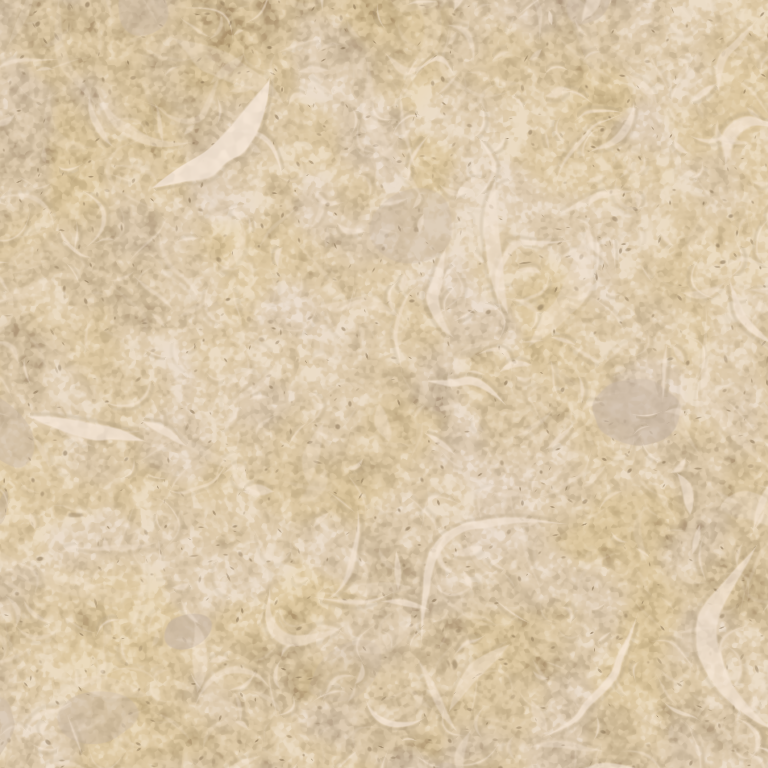
Reproduce this texture procedurally as a three.js fragment shader.

```glsl
varying vec2 vUv;

#define CLOUD_SCALE 3.5
#define GRAIN_SCALE 88.0
#define GRAIN_CONTRAST 0.45
#define SHELL_SCALE 6.0
#define SHELL_DENSITY 0.72
#define PEBBLE_SCALE 5.0
#define PEBBLE_DENSITY 0.36
#define SPECK_SCALE 75.0
#define SPECK_DENSITY 0.13
#define EDGE 0.0018

const vec3 BROWN = vec3(0.68, 0.58, 0.45);
const vec3 TAN = vec3(0.79, 0.71, 0.575);
const vec3 CREAM = vec3(0.87, 0.79, 0.66);
const vec3 PALE = vec3(0.92, 0.86, 0.77);
const vec3 SHELL = vec3(0.945, 0.885, 0.82);
const vec3 PEBBLE = vec3(0.79, 0.72, 0.645);
const vec3 SPECK = vec3(0.52, 0.43, 0.31);

vec4 hash4(vec2 p) {
  vec4 q = fract(p.xyxy * vec4(0.1031, 0.1030, 0.0973, 0.1099));
  q += dot(q, q.wzxy + 33.33);
  return fract((q.xxyz + q.yzzw) * q.zywx);
}

vec2 rotate(vec2 p, float angle) {
  float c = cos(angle), s = sin(angle);
  return vec2(c * p.x + s * p.y, c * p.y - s * p.x);
}

// Smooth cellular noise: random values blended around jittered points
float cellNoise(vec2 p) {
  vec2 base = floor(p);
  float total = 0.0, weights = 0.0;
  for (int j = -1; j <= 1; j++) {
    for (int i = -1; i <= 1; i++) {
      vec2 cell = base + vec2(float(i), float(j));
      vec4 h = hash4(cell);
      vec2 d = p - cell - h.xy;
      float w = exp(-6.0 * dot(d, d));
      total += w * h.z;
      weights += w;
    }
  }
  return total / weights;
}

// Bent, tapering slivers; x is the body, y the shaded rim
vec2 shells(vec2 p, float scale) {
  p = p * scale + scale * 7.3;
  float edge = EDGE * scale;
  vec2 result = vec2(0.0);
  for (int j = -1; j <= 1; j++) {
    for (int i = -1; i <= 1; i++) {
      vec2 cell = floor(p) + vec2(float(i), float(j));
      vec4 place = hash4(cell);
      vec4 form = hash4(cell + 71.7);
      vec2 q = rotate(p - cell - mix(vec2(0.15), vec2(0.85), place.xy), 6.2832 * form.x);
      float halfLength = mix(0.25, 0.75, form.y * form.y);
      float bend = mix(-0.1, 1.2, form.z);
      float thickness = mix(0.03, 0.11, form.w * form.w);
      float along = q.x / halfLength;
      float arc = (q.y + bend * q.x * q.x) / sqrt(1.0 + 4.0 * bend * bend * q.x * q.x);
      float d = abs(arc) - thickness * (1.0 - along * along);
      float opacity = step(place.w, SHELL_DENSITY) * mix(0.2, 0.95, place.z * place.z);
      float inside = 1.0 - smoothstep(-edge, edge, d);
      float rim = (1.0 - smoothstep(0.0, 2.5 * edge, abs(d - 2.0 * edge))) * step(abs(along), 1.0) * step(0.0, arc);
      result = max(result, opacity * vec2(inside, rim));
    }
  }
  return result;
}

// Scattered ovals, used for both pebbles and specks
float ovals(vec2 p, float scale, float density, float minSize, float maxSize) {
  p = p * scale + 13.0;
  float edge = EDGE * scale;
  float mask = 0.0;
  for (int j = -1; j <= 1; j++) {
    for (int i = -1; i <= 1; i++) {
      vec2 cell = floor(p) + vec2(float(i), float(j));
      vec4 place = hash4(cell + 19.4);
      vec4 form = hash4(cell + 53.1);
      vec2 q = rotate(p - cell - place.xy, 3.1416 * form.x);
      float size = mix(minSize, maxSize, form.y);
      q.y *= mix(1.2, 2.8, form.z);
      float shape = 1.0 - smoothstep(-edge, edge, length(q) - size);
      mask = max(mask, shape * step(place.z, density) * mix(0.35, 0.95, form.w));
    }
  }
  return mask;
}

void main() {
  vec2 warp = vec2(cellNoise(vUv * 13.0), cellNoise(vUv * 13.0 + 40.0)) - 0.5;
  vec2 p = vUv + 0.022 * warp;

  // Matrix: broad stains, mottling and fine grain
  float grain = cellNoise(vUv * GRAIN_SCALE) - 0.5;
  float dust = cellNoise(vUv * GRAIN_SCALE * 2.1 + 9.0) - 0.5;
  float tone = 0.61 + 0.14 * (vUv.x - vUv.y);
  tone += 0.42 * (cellNoise(p * CLOUD_SCALE + 5.0) - 0.5);
  tone += 0.28 * (cellNoise(p * 12.0 + 21.0) - 0.5);
  tone += 0.34 * (cellNoise(p * 34.0 + 3.0) - 0.5);
  tone += GRAIN_CONTRAST * (grain + 0.9 * dust);
  vec3 color = mix(BROWN, TAN, smoothstep(0.0, 0.38, tone));
  color = mix(color, CREAM, smoothstep(0.32, 0.72, tone));
  color = mix(color, PALE, smoothstep(0.68, 1.05, tone));
  color += vec3(0.0, 0.015, 0.085) * (cellNoise(p * 15.0 + 60.0) - 0.45);

  // Dark specks, then smooth grey pebbles
  color = mix(color, SPECK, 0.6 * ovals(p, SPECK_SCALE, SPECK_DENSITY, 0.1, 0.27));
  float pebble = ovals(p, PEBBLE_SCALE, PEBBLE_DENSITY, 0.1, 0.3);
  color = mix(color, PEBBLE + 0.03 * grain, 0.9 * pebble);

  // Shell fragments, from small faint chips to large arcs
  for (int i = 2; i >= 0; i--) {
    float level = float(i);
    vec2 shell = shells(p, SHELL_SCALE * pow(2.1, level));
    color = mix(color, TAN * 0.9, 0.35 * shell.y);
    color = mix(color, SHELL + 0.05 * grain, shell.x * (1.0 - 0.15 * level));
  }

  gl_FragColor = vec4(color, 1.0);
}
```
